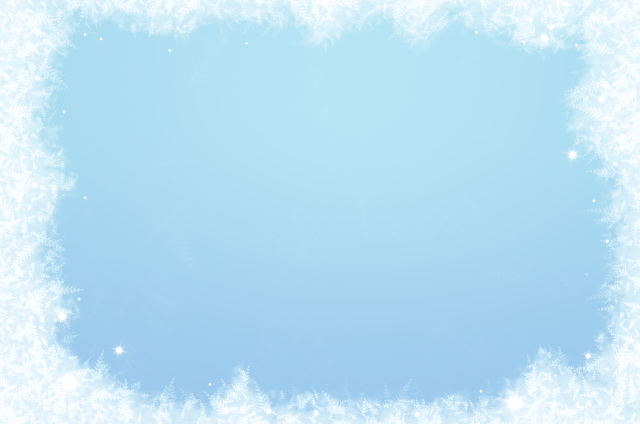
This background is drawn by a Shadertoy shader. Its source:

```glsl
const vec3 DEEP_BLUE = vec3(0.605, 0.785, 0.925);
const vec3 SKY_BLUE = vec3(0.655, 0.85, 0.938);
const vec3 GLOW_BLUE = vec3(0.74, 0.915, 0.965);
const vec3 FROST_PALE = vec3(0.83, 0.935, 0.975);
const vec3 FROST_WHITE = vec3(0.975, 0.992, 1.0);
const vec2 FRAME = vec2(1.5, 1.0);
const vec2 GLOW_CENTRE = vec2(0.84, 0.80);
const float ETCHING = 0.15;
const float RAGGEDNESS = 0.045;
const float TAU = 6.28318;

vec2 hash2(vec2 p) {
    vec3 a = fract(p.xyx * vec3(0.1031, 0.1030, 0.0973));
    a += dot(a, a.yzx + 33.33);
    return fract((a.xx + a.yz) * a.zy);
}

float gradientNoise(vec2 p) {
    vec2 i = floor(p), f = fract(p);
    vec2 u = f * f * f * (f * (f * 6.0 - 15.0) + 10.0);
    vec2 e = vec2(0.0, 1.0);
    float a = dot(hash2(i) * 2.0 - 1.0, f);
    float b = dot(hash2(i + e.yx) * 2.0 - 1.0, f - e.yx);
    float c = dot(hash2(i + e.xy) * 2.0 - 1.0, f - e.xy);
    float d = dot(hash2(i + e.yy) * 2.0 - 1.0, f - e.yy);
    return mix(mix(a, b, u.x), mix(c, d, u.x), u.y);
}

float fbm(vec2 p) {
    float sum = 0.0, gain = 1.0;
    for (int i = 0; i < 4; i++) {
        sum += gain * gradientNoise(p);
        p = mat2(1.6, 1.2, -1.2, 1.6) * p + 7.3;
        gain *= 0.55;
    }
    return sum;
}

vec2 rotate(vec2 p, float angle) {
    float c = cos(angle), s = sin(angle);
    return vec2(c * p.x - s * p.y, s * p.x + c * p.y);
}

float bump(float x, float centre, float width) {
    float d = (x - centre) / width;
    return exp(-d * d);
}

// Depth inside the frost border: positive in the frost, negative in the clear field
float frostDepth(vec2 p) {
    float left = 0.135 + 0.05 * bump(p.y, 0.57, 0.07) + 0.055 * bump(p.y, 0.28, 0.06)
        + 0.05 * bump(p.y, 0.93, 0.08) + 0.17 * bump(p.y, 0.06, 0.1) - p.x;
    float right = 0.085 + 0.1 * bump(p.y, 0.74, 0.12) + 0.1 * bump(p.y, 0.97, 0.1)
        + 0.06 * bump(p.y, 0.12, 0.08) - (FRAME.x - p.x);
    float top = 0.07 + 0.035 * bump(p.x, 0.4, 0.06) + 0.06 * bump(p.x, 0.76, 0.05)
        + 0.06 * bump(p.x, 0.98, 0.04) + 0.07 * bump(p.x, 1.27, 0.11) - (FRAME.y - p.y);
    float bottom = 0.075 + 0.07 * bump(p.x, 0.56, 0.035) + 0.1 * bump(p.x, 1.27, 0.07)
        + 0.07 * bump(p.x, 1.4, 0.08) + 0.09 * bump(p.x, 0.2, 0.1) - p.y;
    return max(max(left, right), max(top, bottom));
}

// One feather of ice from (0,0) to its tip at (0,1)
float fern(vec2 q, float barbs, float breadth) {
    float side = abs(q.x);
    float barb = 0.5 + 0.5 * cos(TAU * barbs * (q.y - 0.7 * side));
    float t = clamp(q.y, 0.0, 1.0);
    float width = breadth * (1.0 - t) * smoothstep(0.0, 0.2, t) * (0.5 + 0.5 * barb);
    float blade = 1.0 - smoothstep(0.3 * width, width + 0.004, side);
    return blade * mix(0.35, 1.0, barb) * step(0.0, q.y) * step(q.y, 1.0);
}

// Scattered feathers: edge ones point inwards, field ones lie at random
float fernLayer(vec2 p, float cell, float barbs, float breadth, bool atEdge) {
    float cover = 0.0;
    for (int k = 0; k < 9; k++) {
        vec2 id = floor(p / cell) + vec2(k % 3, k / 3) - 1.0;
        vec2 rnd = hash2(id + barbs * 17.0);
        vec2 root = (id + rnd) * cell;
        vec2 inward = 0.5 * FRAME - root;
        float turn = (rnd.x + rnd.y - 1.0) * 2.6 + atan(inward.x, inward.y);
        float angle = atEdge ? turn : TAU * fract(rnd.x * 7.0 + rnd.y * 3.0);
        float present = atEdge ? smoothstep(0.1 * cell, 0.7 * cell, frostDepth(root)) : rnd.y;
        cover = max(cover, present * fern(rotate(p - root, angle) / cell, barbs, breadth));
    }
    return cover;
}

float sparkle(vec2 p, vec2 centre, float radius) {
    vec2 d = rotate(p - centre, 0.25) / radius;
    float light = exp(-dot(d, d) * 22.0);
    for (int i = 0; i < 4; i++) {
        float fade = max(0.0, 1.0 - abs(d.y) * (i % 2 == 0 ? 1.0 : 1.4));
        light += fade * fade * exp(-abs(d.x) * 28.0);
        d = rotate(d, TAU / 8.0);
    }
    return min(light, 1.0);
}

void mainImage(out vec4 fragColor, in vec2 fragCoord) {
    vec2 p = fragCoord / iResolution.xy * FRAME;

    // Cold field with a soft light above the middle
    vec3 col = mix(DEEP_BLUE, SKY_BLUE, smoothstep(0.05, 0.75, p.y));
    vec2 g = (p - GLOW_CENTRE) / vec2(0.55, 0.48);
    col = mix(col, GLOW_BLUE, 0.75 * exp(-dot(g, g)));

    // Faint etched feathers and scratches
    vec2 bent = p + 0.04 * vec2(gradientNoise(p * 4.0), gradientNoise(p * 4.0 + 9.0));
    float etched = fernLayer(bent, 0.27, 17.0, 0.22, false) + 0.7 * fernLayer(bent, 0.14, 11.0, 0.16, false);
    float scratches = max(0.0, gradientNoise(rotate(bent, 0.7) * vec2(70.0, 9.0)))
        + max(0.0, gradientNoise(rotate(bent, -0.9) * vec2(80.0, 10.0)));
    float patches = smoothstep(-0.3, 0.4, fbm(p * 5.0));
    col = mix(col, FROST_PALE, ETCHING * patches * (etched + 0.7 * scratches));

    // Ragged frost, whitening towards the rim
    float depth = frostDepth(p) + RAGGEDNESS * fbm(p * 24.0);
    float grain = fbm(p * 75.0);
    float feathers = max(fernLayer(p, 0.085, 9.0, 0.34, true),
        max(fernLayer(p, 0.048, 6.0, 0.38, true), fernLayer(p, 0.026, 4.0, 0.4, true)));
    float body = smoothstep(-0.005, 0.055, depth + 0.02 * grain);
    col = mix(col, FROST_PALE, clamp(0.72 * body + 0.65 * feathers, 0.0, 1.0));
    float whiteness = smoothstep(0.01, 0.13, depth) * (0.65 + 0.5 * grain + 0.4 * feathers);
    col = mix(col, FROST_WHITE, clamp(whiteness + 0.3 * feathers * body, 0.0, 1.0));

    // Loose specks and small glints
    float light = 0.0;
    for (int k = 0; k < 9; k++) {
        vec2 id = floor(p / 0.13) + vec2(k % 3, k / 3) - 1.0;
        vec2 rnd = hash2(id + 41.0), centre = (id + rnd) * 0.13;
        float d = frostDepth(centre);
        float near = smoothstep(-0.06, -0.02, d);
        light += near * (1.0 - smoothstep(0.001, 0.005, distance(p, centre)));
        light += step(0.01, d) * step(0.5, rnd.x) * sparkle(p, centre, 0.02 + 0.02 * rnd.y);
    }

    // Bright stars
    light += sparkle(p, vec2(0.164, 0.098), 0.085) + sparkle(p, vec2(1.205, 0.05), 0.085);
    light += sparkle(p, vec2(1.342, 0.635), 0.042) + sparkle(p, vec2(0.145, 0.254), 0.042);
    light += sparkle(p, vec2(0.279, 0.174), 0.036) + sparkle(p, vec2(1.275, 0.912), 0.036);
    col = mix(col, vec3(1.0), clamp(light, 0.0, 1.0));
    fragColor = vec4(col, 1.0);
}
```
